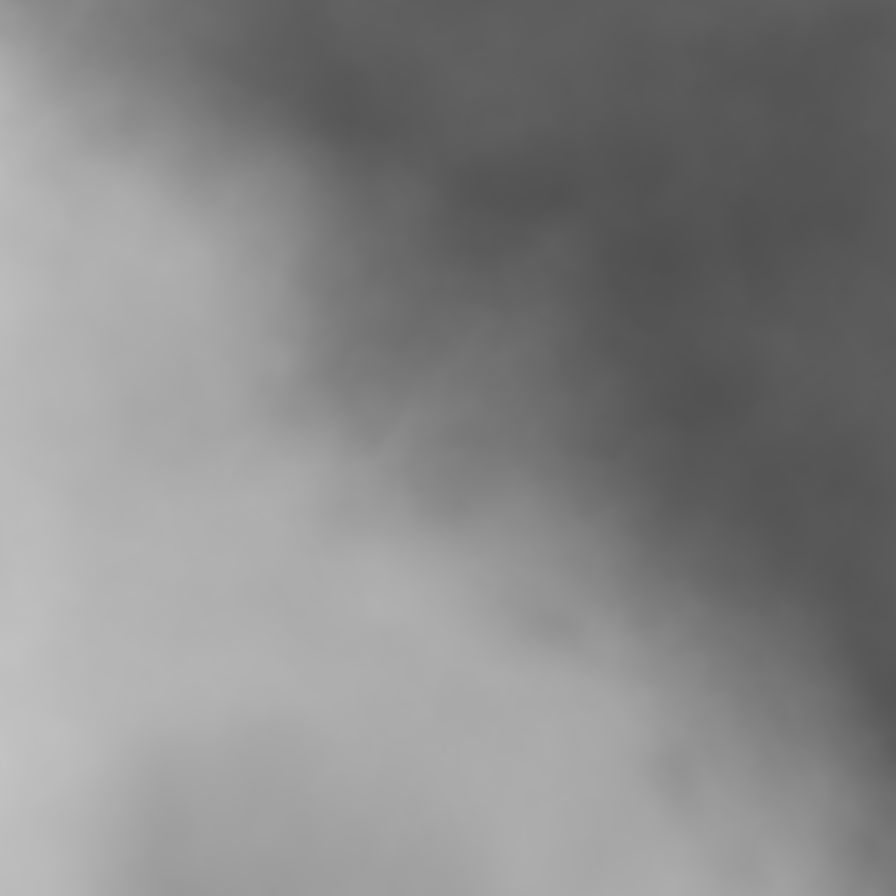
This texture is drawn by a three.js fragment shader. Its source:

```glsl
// Soft grey smoke: a pale bank at lower left drifting into dark haze at upper right.
varying vec2 vUv;

const float HAZE_GREY = 0.345;
const float BANK_GREY = 0.67;
const int OCTAVES = 6;

float hash(vec2 p) {
  return fract(sin(dot(p, vec2(127.1, 311.7))) * 43758.5453);
}

// Value noise with quintic easing, so no lattice creases show
float valueNoise(vec2 p) {
  vec2 cell = floor(p);
  vec2 f = fract(p);
  vec2 ease = f * f * f * (f * (f * 6.0 - 15.0) + 10.0);
  float low = mix(hash(cell), hash(cell + vec2(1.0, 0.0)), ease.x);
  float high = mix(hash(cell + vec2(0.0, 1.0)), hash(cell + vec2(1.0)), ease.x);
  return mix(low, high, ease.y);
}

// Layered noise centred on zero; each octave is turned to hide the grid
float fbm(vec2 p, float gain) {
  mat2 turn = mat2(0.8, 0.6, -0.6, 0.8);
  float sum = 0.0;
  float amplitude = 0.5;
  for (int i = 0; i < OCTAVES; i++) {
    sum += amplitude * (valueNoise(p) - 0.5);
    p = turn * p * 2.03 + vec2(17.3, 9.1);
    amplitude *= gain;
  }
  return sum;
}

// Signed depth into the pale bank, positive toward the lower left
float bankDepth(vec2 uv, float billow) {
  float rightEdge = smoothstep(0.82, 1.0, uv.x);
  return 1.03 - uv.x - uv.y - 0.14 * rightEdge + billow;
}

float smokeGrey(vec2 uv) {
  // Billows bend the diagonal front
  vec2 drift = 0.12 * vec2(fbm(uv * 3.0 + 4.7, 0.45), fbm(uv * 3.0 + 21.4, 0.45));
  float billow = 0.42 * fbm((uv + drift) * 4.0 + 8.2, 0.45);
  float lit = smoothstep(-0.36, 0.32, bankDepth(uv, billow));
  float grey = mix(HAZE_GREY, BANK_GREY, lit);

  // Broad glow on the left and thinner haze along the top
  grey += 0.07 * (1.0 - smoothstep(0.0, 0.22, uv.x)) * lit;
  grey += 0.05 * smoothstep(0.75, 1.0, uv.y) * (1.0 - 0.6 * uv.x);
  grey -= 0.05 * (1.0 - smoothstep(0.0, 0.2, uv.y)) * (1.0 - smoothstep(0.1, 0.4, abs(uv.x - 0.3)));

  // Faint wisps inside both tones
  return grey + 0.09 * fbm((uv + drift) * 6.0 + 33.6, 0.5);
}

void main() {
  gl_FragColor = vec4(vec3(smokeGrey(vUv)), 1.0);
}
```
